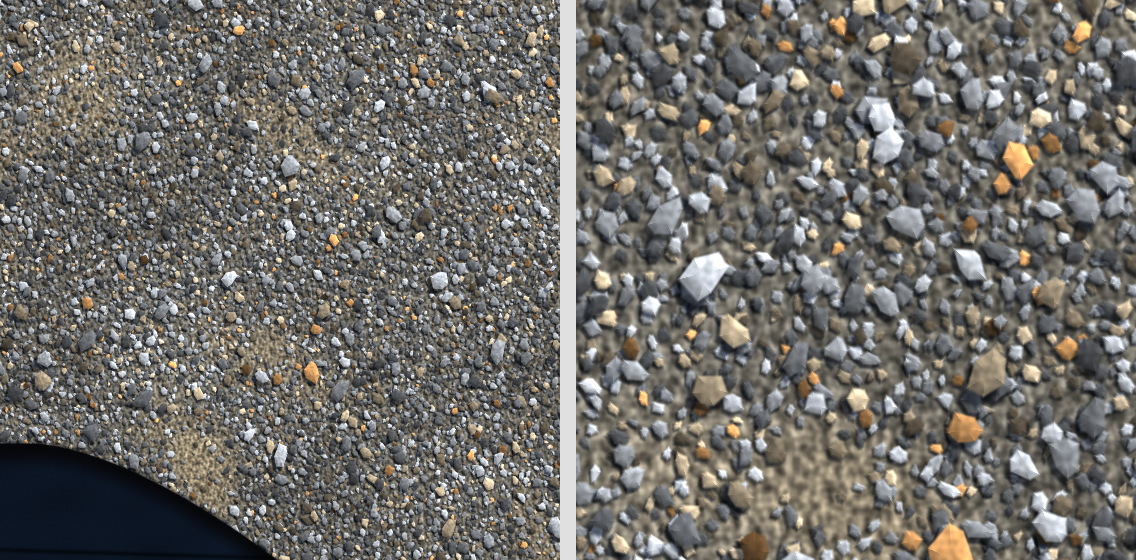
Left: the whole. Right: its middle third, enlarged.
This texture is drawn by a WebGL 2 fragment shader. Its source:

```glsl
#version 300 es
precision highp float;
// Sunlit grey gravel with sandy patches, and a fold of dark navy cloth in the lower left corner.

uniform vec2 u_resolution;
out vec4 fragColor;

const float TAU = 6.2831853;
const int FACETS = 6;
const float SOFTNESS = 0.0012;              // edge blur, in canvas heights
const float STRETCH = 1.5;                  // length to width of a stone
const float LEAN = -0.25;                   // mean tilt of the stones
const float LEAN_SPREAD = 2.0;
const vec2 LIGHT = vec2(0.6, 0.8);
const vec2 SHADOW_OFFSET = vec2(-0.11, -0.14);
const vec3 SHADOW_TINT = vec3(0.40, 0.43, 0.48);
const vec3 SOIL = vec3(0.43, 0.415, 0.38);
const vec3 SAND = vec3(0.57, 0.52, 0.43);
const vec3 COOL = vec3(0.97, 1.0, 1.04);
const vec3 WARM = vec3(1.10, 1.0, 0.84);
const vec3 OCHRE = vec3(1.25, 0.92, 0.58);
const vec3 CLOTH = vec3(0.045, 0.08, 0.135);
const vec3 CLOTH_RIM = vec3(0.025, 0.028, 0.04);

vec3 hash3(vec2 p) {
    vec3 q = fract(p.xyx * vec3(0.1031, 0.1030, 0.0973));
    q += dot(q, q.yxz + 33.33);
    return fract((q.xxy + q.yzz) * q.zyx);
}

mat2 rotation(float a) {
    return mat2(cos(a), sin(a), -sin(a), cos(a));
}

float cornerSlope(vec2 cell, vec2 offset) {
    float a = TAU * hash3(cell + 71.0).x;
    return dot(vec2(cos(a), sin(a)), offset);
}

float gradientNoise(vec2 p) {
    vec2 i = floor(p), f = p - i;
    vec2 u = f * f * f * (f * (f * 6.0 - 15.0) + 10.0);
    vec2 e = vec2(1.0, 0.0);
    float low = mix(cornerSlope(i, f), cornerSlope(i + e, f - e), u.x);
    float high = mix(cornerSlope(i + e.yx, f - e.yx), cornerSlope(i + 1.0, f - 1.0), u.x);
    return mix(low, high, u.y);
}

// Bare, sandy areas: drifting patches and one clearing beside the cloth.
float sandiness(vec2 p) {
    float patches = smoothstep(0.08, 0.5, gradientNoise(rotation(0.6) * p * vec2(4.0, 6.0) + 3.0));
    float clearing = 1.0 - smoothstep(0.02, 0.10, length((p - vec2(0.375, 0.15)) * vec2(1.2, 0.8)));
    return clamp(0.75 * patches + clearing, 0.0, 1.0);
}

// Irregular convex outline: distance in x, normal of the nearest side in yz.
vec3 stoneShape(vec2 q, float radius, vec2 id) {
    vec3 nearest = vec3(-10.0, 0.0, 0.0);
    for (int k = 0; k < FACETS; k++) {
        vec3 h = hash3(id + float(k) * 17.3);
        float a = TAU * (float(k) + 0.6 * h.x) / float(FACETS);
        vec2 n = vec2(cos(a), sin(a));
        float d = dot(q, n) - radius * mix(0.72, 1.1, h.y);
        if (d > nearest.x) nearest = vec3(d, n);
    }
    return nearest;
}

vec3 stoneColor(vec3 h) {
    vec3 tint = h.y < 0.74 ? COOL : (h.y < 0.96 ? WARM : OCHRE);
    return tint * mix(0.27, 0.82, pow(h.x, 1.2));
}

// Lays one size of stones, each with its shadow, over the given ground.
vec3 addStones(vec3 ground, vec2 p, float cells, float cover) {
    vec2 uv = p * cells, home = floor(uv);
    float soft = SOFTNESS * cells;
    for (int j = 1; j >= -1; j--)
    for (int i = -1; i <= 1; i++) {
        vec2 cell = home + vec2(i, j);
        vec2 id = cell + cells * 3.7;
        vec3 place = hash3(id), look = hash3(id + 211.0), form = hash3(id + 457.0);
        vec2 center = cell + place.xy;
        vec2 v = uv - center;
        if (dot(v, v) > 0.95) continue;
        if (place.z > cover * (1.0 - 0.75 * sandiness(center / cells))) continue;

        mat2 turn = rotation(LEAN + LEAN_SPREAD * (form.x - 0.5));
        vec2 squeeze = vec2(mix(1.0, STRETCH, form.y), 0.9);
        float radius = mix(0.27, 0.46, form.z);
        vec3 body = stoneShape(turn * v * squeeze, radius, id);
        float shade = stoneShape(turn * (v - SHADOW_OFFSET) * squeeze, radius, id).x;

        float shadow = 1.0 - smoothstep(-soft, soft + 0.06, shade);
        ground *= mix(vec3(1.0), SHADOW_TINT, shadow);
        float bevel = smoothstep(-0.75 * radius, -0.1 * radius, body.x);
        float lit = dot(body.yz * turn, LIGHT);
        vec3 face = stoneColor(look) * (1.04 + 0.32 * lit * bevel);
        ground = mix(ground, face, 1.0 - smoothstep(-soft, soft, body.x));
    }
    return ground;
}

vec3 addCloth(vec3 color, vec2 p) {
    float outline = 0.208 - 0.776 * pow(max(p.x - 0.06, 0.0), 1.58);
    float depth = outline - p.y;
    vec3 cloth = mix(CLOTH_RIM, CLOTH, smoothstep(0.005, 0.05, depth));
    cloth *= 1.0 + 0.25 * gradientNoise(p * vec2(9.0, 14.0)) + 0.12 * gradientNoise(p * 190.0);
    float fold = p.y - 0.018 + 0.03 * p.x;
    cloth *= 1.0 - 0.55 * exp(-pow(fold / 0.004, 2.0));
    color *= mix(0.6, 1.0, smoothstep(-0.002, 0.012, -depth));
    return mix(color, cloth, smoothstep(-0.0018, 0.0018, depth));
}

void main() {
    vec2 p = gl_FragCoord.xy / u_resolution.y;
    float sand = sandiness(p);
    float grit = gradientNoise(rotation(LEAN) * p * vec2(170.0, 105.0));
    float dust = gradientNoise(p * 230.0 + 40.0);

    vec3 color = mix(SOIL, SAND, sand) * (1.0 + 0.65 * grit + 0.25 * dust);
    color = addStones(color, p, 104.0, 0.85);
    color = addStones(color, p, 67.0, 0.65);
    color = addStones(color, p, 43.0, 0.30);
    color = addStones(color, p, 25.0, 0.06);

    // Surface grain and broad changes of brightness.
    color *= 1.0 + 0.22 * dust + 0.14 * grit + 0.2 * gradientNoise(p * 4.0 + 9.0);
    color = addCloth(color, p);
    fragColor = vec4(clamp(color, 0.0, 1.0), 1.0);
}
```
